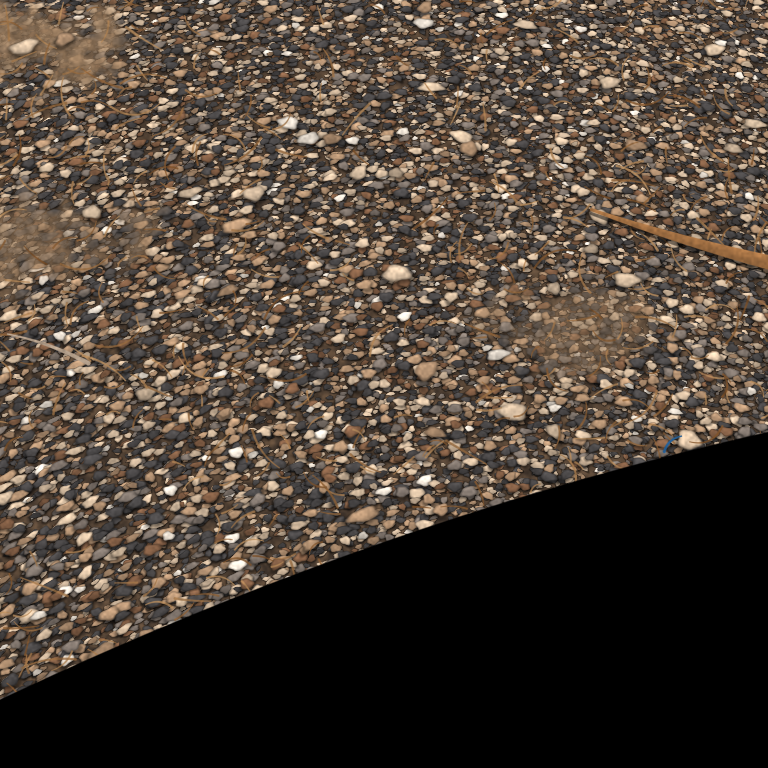
A WebGL 1 fragment shader for this texture:

```glsl
precision highp float;
uniform vec2 u_resolution;

#define STONE_FREQ 38.0
#define STONE_STRETCH 1.5
#define PERSPECTIVE 0.35
#define EDGE_SOFT 0.14
#define STRAW_AMOUNT 0.62
#define GRAIN 0.16

float hash(vec2 p) {
  vec3 h = fract(vec3(p.xyx) * 0.1031);
  h += dot(h, h.yzx + 33.33);
  return fract((h.x + h.y) * h.z);
}
vec2 hash2(vec2 p) { return vec2(hash(p), hash(p + 57.3)); }

float noise(vec2 p) {
  vec2 i = floor(p), f = fract(p);
  f = f * f * (3.0 - 2.0 * f);
  return mix(mix(hash(i), hash(i + vec2(1, 0)), f.x),
             mix(hash(i + vec2(0, 1)), hash(i + vec2(1, 1)), f.x), f.y);
}

// Picks a mineral colour, from slate through tan to pale
vec3 stoneColour(float pick, float tint) {
  vec3 c = vec3(0.27, 0.26, 0.26);
  c = mix(c, vec3(0.46, 0.42, 0.39), step(0.30, pick));
  c = mix(c, vec3(0.47, 0.34, 0.25), step(0.48, pick));
  c = mix(c, vec3(0.64, 0.52, 0.41), step(0.58, pick));
  c = mix(c, vec3(0.77, 0.68, 0.58), step(0.77, pick));
  c = mix(c, vec3(0.86, 0.82, 0.77), step(0.975, pick));
  return c * (0.82 + 0.32 * tint);
}

// Paints one layer of overlapping pebbles, one per grid cell
vec3 stones(vec3 col, vec2 q, float keep, float size, float palest) {
  vec2 base = floor(q);
  for (int j = 1; j >= -1; j--) {
    for (int i = -1; i <= 1; i++) {
      vec2 id = base + vec2(float(i), float(j));
      vec2 rnd = hash2(id + 11.7), look = hash2(id + 83.1);
      vec2 d = q - id - hash2(id);
      float turn = 6.2832 * rnd.x, c = cos(turn), s = sin(turn);
      vec2 e = vec2(c * d.x + s * d.y, c * d.y - s * d.x);
      e /= size * mix(0.62, 1.1, rnd.y) * vec2(1.0, mix(0.6, 0.95, look.y));
      float a = atan(e.y, e.x + 0.0001);
      float r = length(e) * (1.0 + 0.1 * sin(3.0 * a + 9.0 * look.x) + 0.06 * sin(5.0 * a + turn));
      float present = step(hash(id + 31.9), keep);
      float shadow = smoothstep(1.5, 0.85, r + 0.25 * d.y / size);
      col *= 1.0 - 0.42 * present * shadow;
      float light = 1.06 + 0.14 * clamp(d.y / size, -1.0, 1.0) - 0.26 * smoothstep(0.6, 1.0, r);
      vec3 stone = stoneColour(mix(look.x, 1.0, palest), rnd.y) * light;
      col = mix(col, stone, present * smoothstep(1.0 + EDGE_SOFT, 1.0 - EDGE_SOFT, r));
    }
  }
  return col;
}

// Coverage of a bent, tapered strand from a to b
float strand(vec2 p, vec2 a, vec2 b, float bend, float w0, float w1) {
  vec2 d = b - a;
  float t = clamp(dot(p - a, d) / dot(d, d), 0.0, 1.0);
  vec2 off = p - a - d * t - vec2(-d.y, d.x) * bend * t * (1.0 - t);
  float aa = 0.8 / u_resolution.y;
  return smoothstep(aa, -aa, length(off) - mix(w0, w1, t));
}

// Scatters dry straw in clumps
vec3 straw(vec3 col, vec2 uv, float freq, float width) {
  vec2 base = floor(uv * freq);
  for (int j = -1; j <= 1; j++) {
    for (int i = -1; i <= 1; i++) {
      vec2 id = base + vec2(float(i), float(j));
      vec2 rnd = hash2(id + 5.3 + freq), look = hash2(id + 71.9);
      float turn = 6.2832 * rnd.x;
      vec2 mid = (id + hash2(id + 19.1)) / freq;
      vec2 arm = vec2(cos(turn), 0.8 * sin(turn)) * mix(0.22, 0.62, rnd.y) / freq;
      float clump = noise(mid * 6.0 + 3.0) * 1.3 * STRAW_AMOUNT;
      float cover = strand(uv, mid - arm, mid + arm, look.x * 1.6 - 0.8, width, width * 0.5);
      vec3 tone = mix(vec3(0.46, 0.29, 0.14), vec3(0.74, 0.57, 0.38), look.y);
      col = mix(col, tone, 0.8 * cover * step(hash(id + 41.7), clump));
    }
  }
  return col;
}

float patchMask(vec2 uv, vec2 centre, vec2 radius) {
  float ragged = 0.7 * noise(uv * 22.0) + 0.5 * noise(uv * 70.0);
  return smoothstep(1.1, 0.5, length((uv - centre) / radius) + ragged - 0.4);
}

void main() {
  vec2 uv = gl_FragCoord.xy / u_resolution;

  // Ground coordinates bend with the border and shrink with distance
  vec2 ground = vec2(uv.x, uv.y - 0.42 * uv.x + 0.2 * uv.x * uv.x);
  float depth = 1.0 - PERSPECTIVE * dot(uv, vec2(0.25, 0.75));
  vec2 q = ground * vec2(1.0, STONE_STRETCH) * STONE_FREQ / depth + 40.0;

  // Soil, grit, then larger pebbles
  vec3 col = mix(vec3(0.23, 0.19, 0.16), vec3(0.42, 0.33, 0.25), noise(uv * 130.0));
  col = stones(col, q * 1.9 + 7.0, 0.9, 0.55, 0.0);
  col = stones(col, q * 1.25 + 150.0, 0.7, 0.52, 0.0);
  col = stones(col, q + 260.0, 0.62, 0.5, 0.0);

  // Bare sand
  float sand = patchMask(uv, vec2(0.03, 0.94), vec2(0.17, 0.07));
  sand = max(sand, 0.75 * patchMask(uv, vec2(0.05, 0.68), vec2(0.2, 0.08)));
  sand = max(sand, 0.55 * patchMask(uv, vec2(0.75, 0.57), vec2(0.15, 0.08)));
  col = mix(col, vec3(0.57, 0.46, 0.35) * (0.85 + 0.3 * noise(uv * 90.0)), 0.85 * sand);

  // Sparse large stones and straw
  col = stones(col, q * 0.55 + 90.0, 0.035, 0.5, 0.7);
  col = straw(col, uv, 30.0, 0.0014);
  col = straw(col, uv, 17.0, 0.0017);

  // Pale twig, blue thread and thick stick
  col = mix(col, vec3(0.7, 0.62, 0.54), strand(uv, vec2(0.01, 0.565), vec2(0.115, 0.527), 0.15, 0.001, 0.003));
  col = mix(col, vec3(0.15, 0.36, 0.56), strand(uv, vec2(0.865, 0.412), vec2(0.887, 0.432), 0.6, 0.002, 0.001));
  vec2 tip = vec2(0.77, 0.727), butt = vec2(1.05, 0.647);
  col *= 1.0 - 0.5 * strand(uv + vec2(0.0, 0.005), tip, butt, -0.06, 0.002, 0.012);
  float across = uv.y - mix(tip.y, butt.y, (uv.x - tip.x) / (butt.x - tip.x));
  vec3 wood = vec3(0.65, 0.45, 0.27) * (1.0 + 14.0 * across);
  col = mix(col, wood, strand(uv, tip, butt, -0.06, 0.002, 0.011));

  // Fine grain, then the black area below the curved border
  col *= 1.0 + GRAIN * (noise(uv * 300.0) + noise(uv * 170.0 + 9.0) - 1.0);
  float border = 0.089 + 0.4725 * uv.x - 0.124 * uv.x * uv.x;
  float aa = 1.0 / u_resolution.y;
  gl_FragColor = vec4(col * smoothstep(-aa, aa, uv.y - border), 1.0);
}
```
